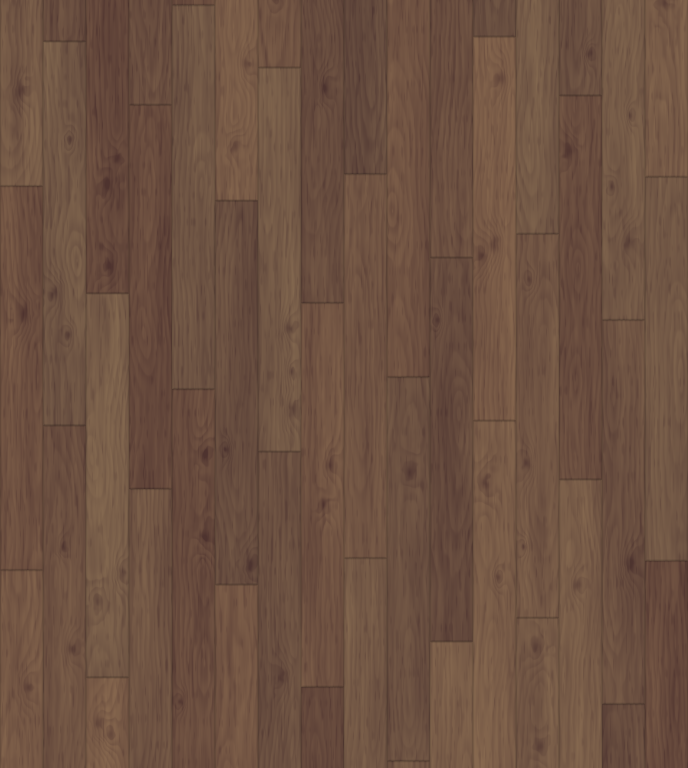
Give the GLSL for this texture, as a Shadertoy shader.

```glsl
#define COLUMNS 16.0
#define ROWS 2.0
#define PLANK_RATIO 8.94
#define RING_DENSITY 9.0
#define RING_CONTRAST 0.26
#define FIBER_CONTRAST 0.42
#define SEAM_WIDTH 0.035
#define SEAM_SHADE 0.20
#define KNOT_CHANCE 0.45
#define SAMPLES 2

const vec3 DARK_WALNUT = vec3(0.355, 0.250, 0.214);
const vec3 LIGHT_WALNUT = vec3(0.502, 0.388, 0.297);

float hash(vec2 p) {
    vec3 q = fract(p.xyx * vec3(0.1031, 0.1030, 0.0973));
    q += dot(q, q.yzx + 33.33);
    return fract((q.x + q.y) * q.z);
}

float noise(vec2 p) {
    vec2 cell = floor(p), f = fract(p);
    f = f * f * (3.0 - 2.0 * f);
    float low = mix(hash(cell), hash(cell + vec2(1, 0)), f.x);
    float high = mix(hash(cell + vec2(0, 1)), hash(cell + vec2(1, 1)), f.x);
    return mix(low, high, f.y);
}

float fbm(vec2 p) {
    return 0.57 * noise(p) + 0.29 * noise(p * 2.1 + 7.3) + 0.14 * noise(p * 4.3 + 19.1);
}

// Tone of one plank; q is in plank widths, with x centred on the plank.
float woodTone(vec2 q, vec2 id) {
    vec2 seed = 40.0 * vec2(hash(id + 3.1), hash(id + 8.7)) + id * 13.0;

    // Knots push the growth rings aside and darken their core.
    float bulge = 0.0, core = 0.0;
    for (int i = 0; i < 3; i++) {
        vec2 key = id + 17.0 * float(i + 1);
        vec2 knot = vec2(0.7 * hash(key) - 0.35, PLANK_RATIO * hash(key + 5.3));
        float present = step(hash(key + 9.9), KNOT_CHANCE);
        float size = mix(0.5, 1.1, hash(key + 2.2));
        vec2 d = (q - knot) / size;
        d += 0.08 * (noise(q * 7.0 + seed) - 0.5);
        bulge += present * exp(-dot(d * vec2(4.0, 1.9), d * vec2(4.0, 1.9)));
        core += present * exp(-dot(d * vec2(10.0, 6.5), d * vec2(10.0, 6.5)));
    }

    // A tilted cut through a log gives arched rings.
    float sway = noise(vec2(q.y * 0.45, 0.0) + seed) - 0.5;
    float x = q.x + 0.3 * sway + 0.7 * (hash(id + 4.4) - 0.5);
    float tilt = 0.22 * (hash(id + 6.6) - 0.5);
    float depth = tilt * (q.y - 0.5 * PLANK_RATIO)
                + 0.6 * (noise(vec2(q.y * 0.4, 5.0) + seed) - 0.5);
    float radius = length(vec2(x, depth)) + 0.34 * bulge;
    radius += 0.14 * fbm(q * vec2(3.0, 0.9) + seed);
    float phase = fract(radius * RING_DENSITY);
    float ring = smoothstep(0.0, 0.65, phase) - smoothstep(0.8, 1.0, phase);
    ring *= mix(0.45, 1.0, noise(q * vec2(2.0, 0.5) + seed + 11.0));

    // Broad streaks, fine fibers and short dark pores.
    float streak = fbm(q * vec2(2.6, 0.22) + seed + 23.0) - 0.5;
    float fiber = fbm(q * vec2(15.0, 1.1) + seed) - 0.5;
    float pore = smoothstep(0.66, 0.95, noise(q * vec2(30.0, 3.2) + seed));

    float tone = mix(0.27, 0.90, hash(id + 1.7));
    tone += RING_CONTRAST * (ring - 0.5) + 0.65 * streak;
    tone += FIBER_CONTRAST * fiber - 0.24 * pore;
    return tone - 0.12 * bulge - 0.55 * core;
}

vec3 floorColor(vec2 uv) {
    // Staggered columns of long planks.
    float column = floor(uv.x * COLUMNS);
    float stagger = 0.46 + 0.4 * column + 0.28 * (hash(vec2(column, 2.0)) - 0.5);
    float along = uv.y * ROWS - fract(stagger);
    vec2 id = vec2(column, floor(along)) + 20.0;
    vec2 q = vec2(fract(uv.x * COLUMNS) - 0.5, fract(along) * PLANK_RATIO);

    float tone = clamp(woodTone(q, id), -0.35, 1.15);
    vec3 color = mix(DARK_WALNUT, LIGHT_WALNUT, tone);
    float warmth = hash(id + 12.5) - 0.5;
    color *= 1.0 + warmth * vec3(0.02, -0.025, -0.03);

    // Soft dark joints along the sides and ends.
    float side = 0.5 - abs(q.x);
    float end = min(q.y, PLANK_RATIO - q.y);
    float blur = COLUMNS / iResolution.x;
    float sideJoint = 1.0 - smoothstep(0.0, SEAM_WIDTH + 0.5 * blur, side);
    float endJoint = 1.0 - smoothstep(0.0, SEAM_WIDTH + 0.5 * blur, end);
    return color * (1.0 - SEAM_SHADE * max(0.7 * sideJoint, endJoint));
}

void mainImage(out vec4 fragColor, in vec2 fragCoord) {
    // Average a small grid of samples inside each pixel.
    vec3 sum = vec3(0.0);
    for (int i = 0; i < SAMPLES * SAMPLES; i++) {
        vec2 offset = (vec2(i % SAMPLES, i / SAMPLES) + 0.5) / float(SAMPLES) - 0.5;
        sum += floorColor((fragCoord + offset) / iResolution.xy);
    }
    fragColor = vec4(sum / float(SAMPLES * SAMPLES), 1.0);
}
```
